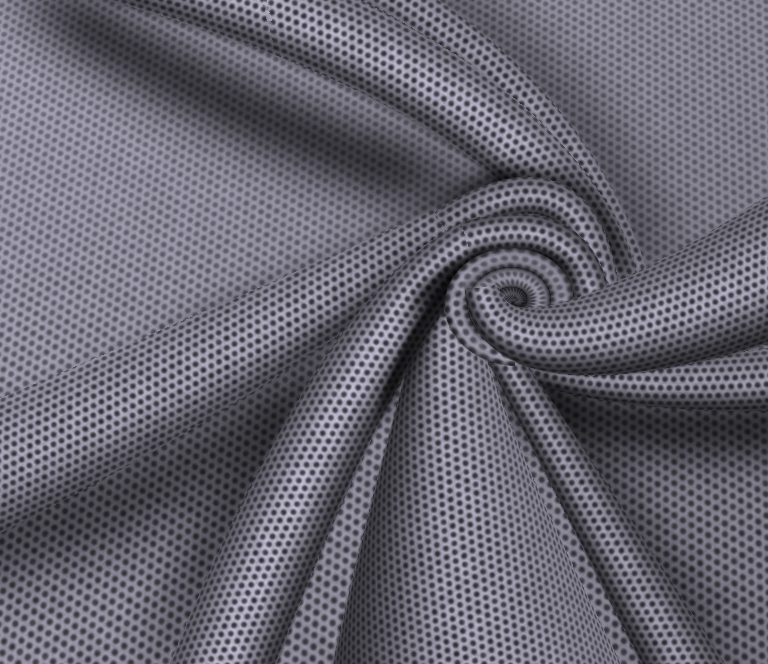
A Shadertoy shader for this texture:

```glsl
// Woven grey cloth gathered into a swirl of folds.
// Folds are shaded tubes along quadratic curves, painted back to front over
// soft shadows; each tube bends the weave along and across its own curve.

const float CANVAS_WIDTH = 7.68;   // scene units across, y runs downwards
const float WEAVE_PITCH = .088;    // distance between stitches
const float WEAVE_CONTRAST = .85;
const float FIBRE_AMOUNT = .25;
const float COIL_SPACING = .2;
const float COIL_TURNS = 2.75;
const vec2 COIL_CENTER = vec2(5.15, 3.02);
const vec3 CLOTH_TINT = vec3(1, .985, 1.095);
const float TAU = 6.28319;

vec2 pos;       // point on the cloth
float tone;     // brightness built up so far
vec2 weaveUV;   // thread coordinates
float relief;   // weave visibility

float hash(vec2 p) {
    vec3 q = fract(p.xyx * .1031);
    q += dot(q, q.yzx + 33.33);
    return fract((q.x + q.y) * q.z);
}

float noise(vec2 p) {
    vec2 i = floor(p), f = smoothstep(0., 1., fract(p)), e = vec2(1, 0);
    return mix(mix(hash(i), hash(i + e), f.x),
               mix(hash(i + e.yx), hash(i + 1.), f.x), f.y);
}

// Closest point on a quadratic curve: (signed distance, parameter)
vec2 curveCoords(vec2 a, vec2 b, vec2 c) {
    vec2 u = b - a, v = a - 2. * b + c, d = a - pos, r;
    float k = 1. / dot(v, v), kx = k * dot(u, v), t;
    float p = k * (2. * dot(u, u) + dot(d, v)) / 3. - kx * kx;
    float q = k * dot(d, u) - kx * (3. * p + kx * kx);
    float h = q * q + 4. * p * p * p;
    if (h >= 0.) {
        r = (vec2(1, -1) * sqrt(h) - q) * .5;
        r = sign(r) * pow(abs(r), vec2(1. / 3.));
        t = clamp(r.x + r.y - kx, 0., 1.);
    } else {
        float z = sqrt(-p), w = acos(clamp(q / (p * z * 2.), -1., 1.)) / 3.;
        r = clamp(vec2(2. * cos(w), -sin(w) * 1.732 - cos(w)) * z - kx, 0., 1.);
        vec2 e = d + (2. * u + v * r.x) * r.x, g = d + (2. * u + v * r.y) * r.y;
        t = dot(e, e) < dot(g, g) ? r.x : r.y;
    }
    vec2 away = -d - (2. * u + v * t) * t, dir = u + v * t;
    return vec2(length(away) * (dir.x * away.y < dir.y * away.x ? -1. : 1.), t);
}

float endFade(float t, float size) {
    return smoothstep(0., size, t) * smoothstep(0., size, 1. - t);
}

// Soft shadow; widths lie left and right of the direction of travel
void shadow(vec2 a, vec2 b, vec2 c, vec2 widths, float amount) {
    vec2 k = curveCoords(a, b, c);
    float s = k.x / (k.x < 0. ? widths.x : widths.y);
    tone *= 1. - amount * exp(-s * s) * endFade(k.y, .25);
}

// Rounded fold: widths at both ends, tones (left, crest, right), edge softness
void fold(vec2 a, vec2 b, vec2 c, vec2 widths, vec3 tones, float soft) {
    vec2 k = curveCoords(a, b, c), u = b - a, v = a - 2. * b + c;
    float t = k.y, w = mix(widths.x, widths.y, pow(t, 1.5)), s = k.x / w;
    float mask = (1. - smoothstep(1. - soft, 1., abs(s))) * endFade(t, .09);
    float side = s < 0. ? tones.x : tones.z;
    tone = mix(tone, mix(tones.y, side, smoothstep(.05, 1., abs(s))), mask);
    if (mask > .5) {
        float arc = t / 3. * (length(u) + 4. * length(u + v * t * .5) + length(u + v * t));
        weaveUV = vec2(arc, asin(clamp(s, -.97, .97)) * w) / WEAVE_PITCH;
        relief = 1. - .5 * s * s;
    }
}

// Rolled centre; its angular seam points down, beneath the right-hand fold
void coil() {
    vec2 q = (pos - COIL_CENTER) * vec2(.84, 1);
    float r = length(q), angle = atan(q.x, -q.y);
    float turn = r / COIL_SPACING + angle / TAU;
    float s = 2. * fract(turn + .25) - 1.;
    float mask = 1. - smoothstep(COIL_TURNS - .1, COIL_TURNS, turn);
    float rolled = mix(.49, s > 0. ? .13 : .22, pow(abs(s), 2.2));
    tone = mix(tone, rolled * mix(.5, 1., smoothstep(.05, .22, r)), mask);
    if (mask > .5) weaveUV = vec2(angle * 5., turn * 2.5);
}

void paintFolds() {
    // Upper ridge and the valley beneath it
    shadow(vec2(-.3, -.5), vec2(2.2, 1.3), vec2(5.3, 2.1), vec2(.4), .6);
    shadow(vec2(3.2, -.8), vec2(6.2, .8), vec2(6.7, 3.5), vec2(.45, .3), .32);
    fold(vec2(2.9, -.6), vec2(5.9, .8), vec2(6.45, 3.2), vec2(.28, .18), vec3(.4, .46, .29), .4);
    fold(vec2(.6, -.6), vec2(5.6, .7), vec2(6.2, 3.1), vec2(.55, .32), vec3(.36, .53, .14), .35);
    // Broad left fold and its outer arc
    shadow(vec2(-1.5, 5.6), vec2(1.6, 5.4), vec2(3.6, 3.3), vec2(.45, .55), .5);
    shadow(vec2(1.2, 3.6), vec2(3.8, 2.7), vec2(5.4, 1.6), vec2(.22, .3), .35);
    shadow(vec2(4.2, 2.2), vec2(6.1, 1), vec2(6.3, 3.4), vec2(.16), .65);
    fold(vec2(-1.2, 5.2), vec2(2.8, 3.4), vec2(4.7, 2.1), vec2(.8, .2), vec3(.43, .5, .22), .4);
    fold(vec2(4.3, 2.37), vec2(5.9, 1.25), vec2(6.05, 3.15), vec2(.2, .18), vec3(.33, .48, .15), .12);
    // Lower right folds and the central fan
    shadow(vec2(4.7, 3.6), vec2(6, 4.6), vec2(9, 4.1), vec2(.3, .4), .62);
    fold(vec2(4.85, 3.5), vec2(5.9, 4.05), vec2(8.6, 3.7), vec2(.14, .42), vec3(.36, .46, .13), .2);
    shadow(vec2(4.9, 3.3), vec2(5.5, 4.4), vec2(7.6, 7.4), vec2(.45, .2), .45);
    fold(vec2(4.75, 3.1), vec2(5.3, 4), vec2(7.2, 7.3), vec2(.14, .44), vec3(.26, .46, .15), .15);
    fold(vec2(4.5, 2.75), vec2(4.4, 4.2), vec2(4.8, 7.4), vec2(.2, 1.75), vec3(.43, .5, .2), .06);
    // Long fold sweeping up into the swirl
    shadow(vec2(1.2, 7.4), vec2(3, 3.2), vec2(5.2, 2), vec2(.32, .3), .4);
    fold(vec2(1.9, 7.5), vec2(3.7, 2.7), vec2(5, 2.3), vec2(.55, .2), vec3(.3, .55, .17), .16);
    fold(vec2(4.55, 2.44), vec2(5.85, 2), vec2(5.95, 3.2), vec2(.2), vec3(.25, .5, .14), .12);
    shadow(vec2(3.7, 4.4), vec2(4.1, 3.1), vec2(4.8, 2.5), vec2(.05, .14), .7);
    shadow(vec2(4, 3.4), vec2(4.5, 2.1), vec2(6, 2.8), vec2(.09, .16), .75);
    // Rolled centre and the fold leaving it to the right
    coil();
    fold(vec2(4.8, 2.75), vec2(4.85, 4.2), vec2(8.5, 2.35), vec2(.17, .82), vec3(.36, .51, .15), .1);
}

void mainImage(out vec4 fragColor, in vec2 fragCoord) {
    float pixel = CANVAS_WIDTH / iResolution.x;
    pos = vec2(fragCoord.x, iResolution.y - fragCoord.y) * pixel;
    tone = .575 - dot(pos, vec2(.011, .015));
    weaveUV = mat2(.86, -.51, .51, .86) * (pos - 3.5) / (.93 + .025 * pos.y) / WEAVE_PITCH;
    relief = mix(.45, .85, smoothstep(1.5, 6., pos.y));
    paintFolds();

    // Stitches: staggered dark gaps between uneven bright threads
    vec2 grid = weaveUV + vec2(.5 * mod(floor(weaveUV.y), 2.), 0);
    float gap = 1. - smoothstep(.1, .52, length(fract(grid) - .5));
    float detail = relief * (1. - smoothstep(.25, .6, pixel / WEAVE_PITCH));
    float fibres = mix(noise(weaveUV * vec2(2.3, 3.1)), hash(floor(grid)), .4) - .5;
    tone *= 1. + detail * (WEAVE_CONTRAST * (.34 - gap) + FIBRE_AMOUNT * fibres);
    fragColor = vec4(clamp(tone * CLOTH_TINT, 0., 1.), 1);
}
```
